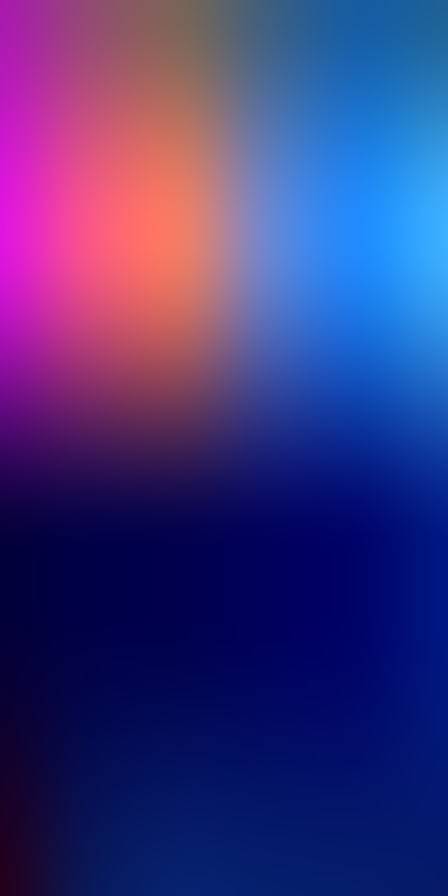
Give the GLSL for this background, as a Shadertoy shader.

```glsl
#define GLOW_START 0.38
#define GLOW_PEAK 0.74
#define TOP_FADE_END 1.0
#define FLOOR_LOW -0.05
#define FLOOR_HIGH 0.33
#define STOPS 6

// Smooth horizontal ramp through evenly spaced colours (Catmull-Rom)
vec3 ramp(vec3 stops[STOPS], float x) {
    float position = clamp(x, 0.0, 1.0) * float(STOPS - 1);
    int i = min(int(position), STOPS - 2);
    float t = position - float(i);
    vec3 before = stops[max(i - 1, 0)];
    vec3 a = stops[i];
    vec3 b = stops[i + 1];
    vec3 after = stops[min(i + 2, STOPS - 1)];
    vec3 slopeA = 0.5 * (b - before);
    vec3 slopeB = 0.5 * (after - a);
    vec3 curve = a + t * (slopeA + t * (3.0 * (b - a) - 2.0 * slopeA - slopeB
               + t * (2.0 * (a - b) + slopeA + slopeB)));
    return clamp(curve, 0.0, 1.0);
}

void mainImage(out vec4 fragColor, in vec2 fragCoord) {
    vec2 uv = fragCoord / iResolution.xy;

    // Colours from left to right at four heights
    vec3 topEdge[STOPS] = vec3[STOPS](
        vec3(0.66, 0.10, 0.68), vec3(0.57, 0.29, 0.45), vec3(0.47, 0.39, 0.35),
        vec3(0.24, 0.37, 0.50), vec3(0.09, 0.36, 0.63), vec3(0.12, 0.38, 0.58));
    vec3 glow[STOPS] = vec3[STOPS](
        vec3(0.88, 0.08, 0.88), vec3(0.98, 0.34, 0.53), vec3(0.95, 0.49, 0.40),
        vec3(0.42, 0.53, 0.82), vec3(0.13, 0.55, 1.00), vec3(0.24, 0.69, 1.00));
    vec3 night[STOPS] = vec3[STOPS](
        vec3(0.01, 0.00, 0.22), vec3(0.00, 0.00, 0.28), vec3(0.00, 0.00, 0.30),
        vec3(0.00, 0.00, 0.36), vec3(0.00, 0.01, 0.41), vec3(0.00, 0.09, 0.51));
    vec3 floorEdge[STOPS] = vec3[STOPS](
        vec3(0.15, 0.00, 0.10), vec3(0.04, 0.10, 0.35), vec3(0.03, 0.14, 0.44),
        vec3(0.02, 0.13, 0.43), vec3(0.02, 0.12, 0.42), vec3(0.02, 0.10, 0.40));

    // Dark lower half, then the glowing band and its dimmer top
    vec3 color = mix(ramp(floorEdge, uv.x), ramp(night, uv.x),
                     smoothstep(FLOOR_LOW, FLOOR_HIGH, uv.y));
    vec3 light = mix(ramp(glow, uv.x), ramp(topEdge, uv.x),
                     smoothstep(GLOW_PEAK, TOP_FADE_END, uv.y));
    color = mix(color, light, smoothstep(GLOW_START, GLOW_PEAK, uv.y));

    fragColor = vec4(color, 1.0);
}
```
